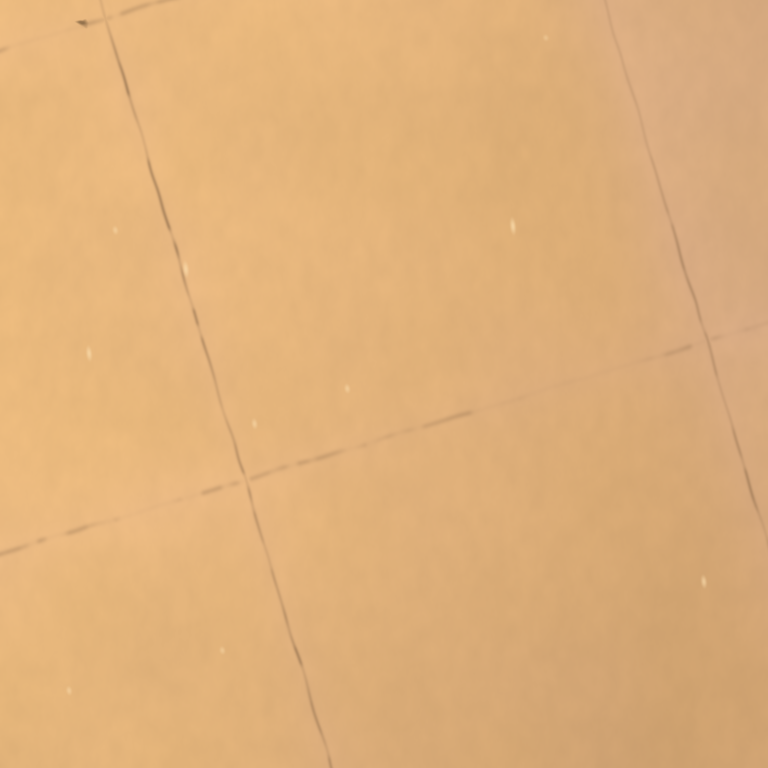
Give the GLSL for this texture, as a Shadertoy shader.

```glsl
// Tilted square floor tiles in warm beige with thin worn joints and pale flecks.

float hash(vec2 p) {
    vec3 h = fract(vec3(p.xyx) * 0.1031);
    h += dot(h, h.yzx + 33.33);
    return fract((h.x + h.y) * h.z);
}

float noise(vec2 p) {
    vec2 i = floor(p), f = fract(p);
    f = f * f * (3.0 - 2.0 * f);
    return mix(mix(hash(i), hash(i + vec2(1, 0)), f.x),
               mix(hash(i + vec2(0, 1)), hash(i + vec2(1, 1)), f.x), f.y);
}

float fbm(vec2 p) {
    float sum = 0.0, amp = 0.5;
    for (int i = 0; i < 4; i++) {
        sum += amp * noise(p);
        p = mat2(0.8, 0.6, -0.6, 0.8) * p * 2.03 + 17.0;
        amp *= 0.5;
    }
    return sum;
}

// Soft line profile, never thinner than a pixel
float line(float d, float halfWidth, float pixel) {
    float w = max(halfWidth, 0.8 * pixel);
    return exp(-d * d / (w * w));
}

// Small pale marks, at most one per cell, stretched upright
float flecks(vec2 uv, float pixel) {
    vec2 cell = floor(uv * 5.0);
    vec2 center = (cell + 0.2 + 0.6 * vec2(hash(cell + 3.1), hash(cell + 8.7))) / 5.0;
    float size = hash(cell + 21.0);
    vec2 d = uv - center;
    d.x += 0.1 * d.y;
    d.y /= mix(1.1, 2.8, size * size);
    float mark = 1.0 - smoothstep(0.0, 0.004 + pixel, length(d));
    return mark * step(0.68, hash(cell + 40.0)) * mix(0.3, 0.75, size);
}

void mainImage(out vec4 fragColor, in vec2 fragCoord) {
    vec2 uv = fragCoord / iResolution.xy;
    float pixel = 1.0 / min(iResolution.x, iResolution.y);

    // Rotated tile grid with slightly wavering joints
    const float tileSize = 0.628;
    float c = cos(0.292), s = sin(0.292);
    vec2 p = uv - vec2(0.319, 0.375);
    vec2 q = vec2(c * p.x + s * p.y, c * p.y - s * p.x) / tileSize;
    vec2 nearest = round(q);
    vec2 joint = (q - nearest) * tileSize;
    joint += 0.003 * (vec2(noise(q.yy * 12.0), noise(q.xx * 12.0 + 5.0)) - 0.5);

    // Light falls off from left to lower right
    float shade = smoothstep(0.2, 1.3, uv.x + 0.3 * (1.0 - uv.y));
    vec3 color = mix(vec3(0.914, 0.724, 0.49), vec3(0.828, 0.648, 0.452), shade);
    color *= 1.0 - 0.02 * smoothstep(0.45, 0.0, uv.y);

    // Rosy tint on the right and beside the joints
    float rosy = smoothstep(0.8, 1.1, q.x) * smoothstep(0.1, 0.6, uv.y);
    color = mix(color, vec3(0.845, 0.672, 0.518), 0.65 * rosy);
    vec2 halo = exp(-abs(joint) / vec2(0.03, 0.045));
    color += vec3(0.008, 0.006, 0.024) * max(halo.x, halo.y);

    // Gentle stain and fine grain
    color *= 1.0 + 0.045 * (fbm(uv * 6.0) - 0.47);
    color *= 1.0 + 0.04 * (fbm(uv * vec2(60.0, 40.0)) - 0.47);
    color.b += 0.012 * (noise(uv * 9.0 + 31.0) - 0.5);

    // Joints: upright ones thin and uneven, cross ones faint and broken into dashes
    float wearUpright = noise(vec2(q.y * 6.0, nearest.x + 4.0));
    wearUpright *= smoothstep(0.1, 0.7, noise(vec2(q.y * 34.0, nearest.x)));
    float wearCross = smoothstep(0.3, 0.7, noise(vec2(q.x * 17.0 + 2.0, nearest.y + 7.0)));
    wearCross *= smoothstep(0.1, 0.8, noise(vec2(q.x * 48.0, nearest.y)));
    float upright = mix(0.16, 0.68, wearUpright) * line(joint.x, 0.0025, pixel);
    float across = mix(0.04, 0.28, wearCross) * line(joint.y, 0.0038, pixel);
    color = mix(color, vec3(0.56, 0.43, 0.3), max(upright, across));

    // Pale flecks and a chip beside the upper corner
    color = mix(color, vec3(0.98, 0.86, 0.67), flecks(uv, pixel));
    vec2 chip = (q - vec2(-0.051, 1.006)) * tileSize;
    chip.y += 0.5 * chip.x + 0.006 * (noise(uv * 160.0) - 0.5);
    float chipMask = 1.0 - smoothstep(0.2, 1.2, length(chip / vec2(0.008, 0.005)));
    color = mix(color, vec3(0.45, 0.34, 0.22), 0.7 * chipMask);

    fragColor = vec4(clamp(color, 0.0, 1.0), 1.0);
}
```
